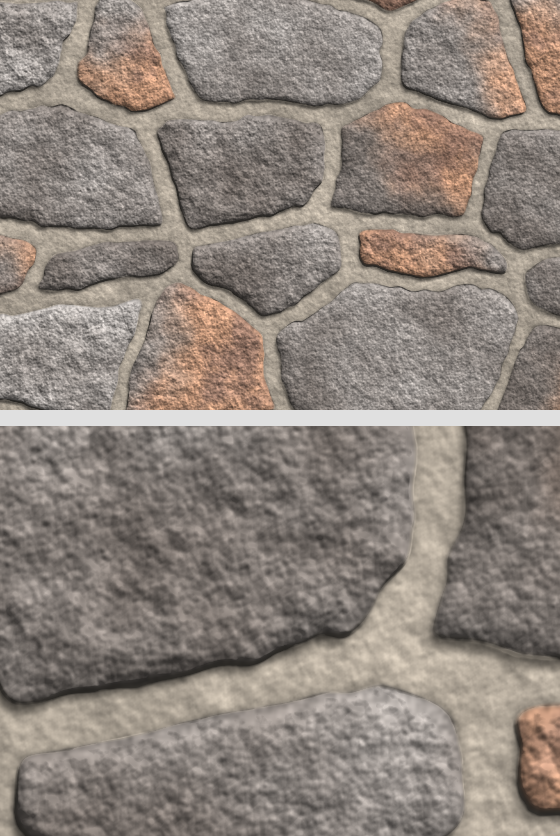
Top: the whole. Bottom: its middle third, enlarged.
A Shadertoy shader for this texture:

```glsl
const vec2  STONE_SIZE   = vec2(0.40, 0.262);
const vec2  JITTER       = vec2(0.80, 0.46);
const float SIZE_SPREAD  = 0.50;
const float JOINT_HALF   = 0.019;
const float CORNER_ROUND = 0.009;
const float EDGE_SOFT    = 0.0025;
const float RELIEF_GAIN  = 0.66;
const float SHADOW_REACH = 0.013;
const float RUST_SHARE   = 0.50;
const vec2  LIGHT_DIR    = vec2(0.45, 0.893);

const vec3 MORTAR     = vec3(0.685, 0.645, 0.59);
const vec3 GREY_DARK  = vec3(0.445, 0.415, 0.395);
const vec3 GREY_LIGHT = vec3(0.66, 0.64, 0.625);
const vec3 RUST       = vec3(0.74, 0.56, 0.445);
const vec3 UMBER      = vec3(0.57, 0.44, 0.375);

struct Stone { float edge; vec2 id; vec2 local; };

float hash(vec2 p) {
    vec3 q = fract(p.xyx * vec3(0.1031, 0.1030, 0.0973));
    q += dot(q, q.yzx + 33.33);
    return fract((q.x + q.y) * q.z);
}

vec2 hash2(vec2 p) { return vec2(hash(p + 17.3), hash(p + 71.9)); }

float noise(vec2 p) {
    vec2 i = floor(p), f = fract(p);
    f = f * f * (3.0 - 2.0 * f);
    return mix(mix(hash(i), hash(i + vec2(1, 0)), f.x),
               mix(hash(i + vec2(0, 1)), hash(i + vec2(1, 1)), f.x), f.y);
}

float fbm(vec2 p) {
    float sum = 0.0, amp = 0.5;
    for (int i = 0; i < 4; i++) {
        sum += amp * noise(p);
        p = mat2(1.6, 1.2, -1.2, 1.6) * p + 5.7;
        amp *= 0.5;
    }
    return sum / 0.9375;
}

// Distance to the nearest random point, in cells
float cellular(vec2 p) {
    vec2 base = floor(p);
    float best = 2.0;
    for (int y = -1; y <= 1; y++)
    for (int x = -1; x <= 1; x++) {
        vec2 c = base + vec2(x, y);
        vec2 r = c + hash2(c) - p;
        best = min(best, dot(r, r));
    }
    return sqrt(best);
}

vec2 site(vec2 id) {
    return id + vec2(0.5 * mod(id.y, 2.0), 0.0) + 0.5 + JITTER * (hash2(id) - 0.5);
}

float weight(vec2 id) { return SIZE_SPREAD * hash(id + 41.7); }

// Weighted Voronoi stones with rounded corners; edge is positive inside
Stone findStone(vec2 p) {
    p += 0.034 * (vec2(noise(p * 8.0), noise(p * 8.0 + 31.0)) - 0.5);
    p += 0.011 * (vec2(noise(p * 34.0), noise(p * 34.0 + 53.0)) - 0.5);
    vec2 q = p / STONE_SIZE, base = floor(q), id = base, home = base;
    float best = 1e3;
    for (int y = -2; y <= 2; y++)
    for (int x = -2; x <= 2; x++) {
        vec2 c = base + vec2(x, y), s = site(c);
        float power = dot(q - s, q - s) - weight(c);
        if (power < best) { best = power; id = c; home = s; }
    }
    float sum = 1e-9;
    for (int y = -2; y <= 2; y++)
    for (int x = -2; x <= 2; x++) {
        vec2 c = base + vec2(x, y), s = site(c);
        if (c == id) continue;
        float power = dot(q - s, q - s) - weight(c);
        float d = 0.5 * (power - best) / length((s - home) / STONE_SIZE);
        sum += exp(-d / CORNER_ROUND);
    }
    float joint = JOINT_HALF + 0.012 * (hash(id + 9.1) - 0.3);
    return Stone(-CORNER_ROUND * log(sum) - joint, id, q - home);
}

float height(vec2 p, Stone s) {
    float inside = smoothstep(-EDGE_SOFT, EDGE_SOFT, s.edge);
    float rough = mix(0.5, 1.6, hash(s.id + 3.3));
    float pits = -0.0016 * cellular(p * 70.0) - 0.0012 * cellular(p * 150.0);
    float lumps = 0.012 * rough * fbm(p * 26.0) + 0.0034 * fbm(p * 75.0);
    float sand = 0.008 * fbm(p * 22.0) + 0.0024 * fbm(p * 80.0);
    float dome = 0.009 * (1.0 - exp(-max(s.edge, 0.0) / 0.010));
    return mix(sand, pits + lumps, inside) + dome;
}

vec3 stoneColor(vec2 p, Stone s) {
    float tone = hash(s.id + 5.5), cloud = fbm(p * 6.0 + s.id);
    vec3 col = mix(GREY_DARK, GREY_LIGHT, clamp(0.8 * tone + 1.5 * (cloud - 0.4), 0.0, 1.0));
    col *= mix(1.0, 0.74, step(0.88, hash(s.id + 8.8)));
    // Rust stain fading across some of the stones
    float angle = 6.2832 * hash(s.id + 2.2);
    float across = dot(s.local, vec2(cos(angle), sin(angle))) + 1.3 * (cloud - 0.5);
    float stain = step(1.0 - RUST_SHARE, hash(s.id + 6.4)) * smoothstep(-0.45, 0.2, across);
    return mix(col, mix(UMBER, RUST, smoothstep(0.3, 0.6, fbm(p * 13.0))), 0.92 * stain);
}

void mainImage(out vec4 fragColor, in vec2 fragCoord) {
    vec2 p = fragCoord / iResolution.y + vec2(3.1, 2.4);
    Stone s = findStone(p);
    float inside = smoothstep(-EDGE_SOFT, EDGE_SOFT, s.edge);

    // Surface colour with mineral speckle
    vec3 col = mix(MORTAR * (0.88 + 0.24 * fbm(p * 9.0)), stoneColor(p, s), inside);
    float speckle = noise(p * 230.0) + noise(p * 130.0 + 7.0) - 1.0;
    col *= 1.0 + mix(0.10, 0.23, inside) * speckle;

    // Directional relief
    float stepLen = 0.003;
    vec2 lit = p + LIGHT_DIR * stepLen;
    float slope = (height(p, s) - height(lit, findStone(lit))) / stepLen;
    col *= clamp(1.0 + RELIEF_GAIN * slope, 0.5, 1.28);

    // Cast shadow and grime in the joints
    float blocker = findStone(p + LIGHT_DIR * SHADOW_REACH).edge;
    float shadow = (1.0 - inside) * smoothstep(-0.003, 0.009, blocker);
    float crease = exp(-abs(s.edge) / 0.0045);
    col *= (1.0 - 0.46 * shadow) * (1.0 - 0.24 * crease);

    fragColor = vec4(clamp(col, 0.0, 1.0), 1.0);
}
```
